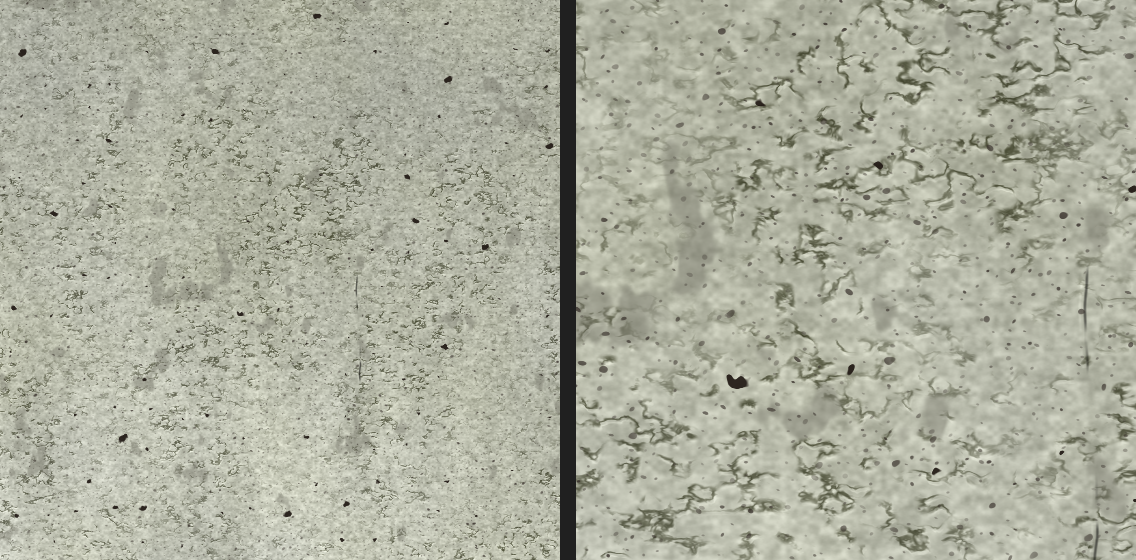
Left, the full canvas; right, a detail of the centre.
Give the GLSL for this texture, as a Shadertoy shader.

```glsl
// Weathered pale concrete with flaky cracks, dark pits and faint vertical streaks.
#define TOP_SHADE 0.690
#define BOTTOM_SHADE 0.765
#define STREAK_CONTRAST 0.13
#define GRAIN_CONTRAST 0.20
#define CRACK_WIDTH 0.11
#define CRACK_DEPTH 0.36
#define FLAKE_LIGHT 0.09
#define SPECK_SHARE 0.42
#define PIT_SHARE 0.36
#define CEMENT_TINT vec3(0.0, 0.010, -0.050)
#define PIT_COLOR vec3(0.13, 0.10, 0.08)
#define STAIN_COLOR vec3(0.50, 0.50, 0.45)

float hash(vec2 p) {
    vec3 q = fract(p.xyx * 0.1031);
    q += dot(q, q.yzx + 33.33);
    return fract((q.x + q.y) * q.z);
}

vec2 hash2(vec2 p) {
    return vec2(hash(p + 17.0), hash(p + 71.0));
}

float noise(vec2 p) {
    vec2 cell = floor(p), f = fract(p);
    f = f * f * (3.0 - 2.0 * f);
    float low = mix(hash(cell), hash(cell + vec2(1, 0)), f.x);
    float high = mix(hash(cell + vec2(0, 1)), hash(cell + vec2(1, 1)), f.x);
    return mix(low, high, f.y);
}

float fbm(vec2 p) {
    float sum = 0.0, weight = 0.54;
    for (int i = 0; i < 4; i++) {
        sum += weight * noise(p);
        p = mat2(1.6, 1.2, -1.2, 1.6) * p + 11.3;
        weight *= 0.5;
    }
    return sum;
}

// Short broken contour lines, a little wider than tall
float cracks(vec2 p) {
    vec2 warped = p + 0.004 * vec2(noise(p * 120.0), noise(p * 120.0 + 40.0));
    float line = abs(fbm(warped * vec2(78.0, 125.0)) - 0.5);
    float gaps = smoothstep(0.40, 0.72, noise(p * vec2(85.0, 115.0) + 9.0));
    return gaps * (1.0 - smoothstep(0.0, CRACK_WIDTH, line));
}

// One irregular hole per chosen grid cell; returns its coverage
float pits(vec2 p, float cells, float share, float smallest, float largest, float edge) {
    vec2 wobble = vec2(noise(p * 210.0), noise(p * 210.0 + 30.0)) - 0.5;
    p += wobble * (smallest + largest) * 0.45;
    vec2 cell = floor(p * cells);
    vec2 rnd = hash2(cell + cells);
    vec2 offset = p - (cell + 0.25 + 0.5 * hash2(cell + 3.0 * cells)) / cells;
    offset.y *= 1.0 + 0.5 * rnd.y;
    offset.x += offset.y * (rnd.y - 0.5);
    float radius = mix(smallest, largest, pow(hash(cell + 5.0), 5.0));
    float hole = 1.0 - smoothstep(-edge, edge, length(offset) - radius);
    return hole * step(rnd.x, share);
}

// Two upright scrapes, one below the other
float scrapes(vec2 p, float edge) {
    float sum = 0.0;
    for (int i = 0; i < 2; i++) {
        vec2 d = p - vec2(0.637 + 0.006 * float(i), 0.475 - 0.122 * float(i));
        d.x += 0.002 * (noise(vec2(p.y * 60.0, 4.0)) - 0.5);
        float side = 1.0 - smoothstep(0.0, 0.001 + edge, abs(d.x));
        sum += side * (1.0 - smoothstep(0.028, 0.036, abs(d.y)));
    }
    return sum * smoothstep(0.15, 0.5, noise(p * vec2(90.0, 75.0)));
}

void mainImage(out vec4 fragColor, in vec2 fragCoord) {
    vec2 p = fragCoord / iResolution.y;
    float edge = 0.8 / iResolution.y;

    // Broad light falloff, cloudy patches and run-off streaks
    float streak = fbm(p * vec2(17.0, 3.6) + 5.0);
    float cloud = fbm(p * 5.0 + 21.0);
    float shade = mix(BOTTOM_SHADE, TOP_SHADE, smoothstep(-0.05, 0.95, p.y));
    shade += (streak - 0.5) * STREAK_CONTRAST * mix(1.0, 0.6, p.y);
    shade += (cloud - 0.5) * 0.06;

    // Sandy grain and faint horizontal trowel lines
    shade += (fbm(p * vec2(120.0, 165.0)) - 0.5) * GRAIN_CONTRAST;
    shade += (noise(p * vec2(300.0, 340.0)) - 0.5) * 0.11;
    shade += (noise(p * vec2(14.0, 230.0)) - 0.5) * 0.03;

    // Flaking cracks with a lit lower lip, gathered in upright patches
    float worn = fbm(p * vec2(15.0, 8.0) + 50.0);
    float flaking = mix(0.3, 1.0, smoothstep(0.36, 0.64, worn));
    flaking *= mix(1.0, 0.5, smoothstep(0.6, 1.0, p.y));
    float crack = cracks(p);
    float lip = cracks(p + vec2(-0.001, 0.0022));
    shade += flaking * (FLAKE_LIGHT * lip * (1.0 - crack) - CRACK_DEPTH * crack);

    vec3 color = vec3(shade) + CEMENT_TINT;
    color.b -= 0.04 * (fbm(p * 6.0 + 80.0) - 0.5) + 0.02 * crack * flaking;

    // Small, rare grey stains
    float stain = smoothstep(0.70, 0.78, fbm(p * vec2(25.0, 19.0) + 33.0));
    color = mix(color, STAIN_COLOR, 0.5 * stain);

    // Scrapes, two sizes of specks and deep pits
    color *= 1.0 - 0.5 * scrapes(p, edge);
    color += 0.06 * scrapes(p + vec2(0.003, 0.0), edge);
    float speckTone = 0.25 + 0.6 * noise(p * 45.0 + 7.0);
    float speck = pits(p, 70.0, SPECK_SHARE, 0.0010, 0.0028, edge);
    speck = max(speck, 0.6 * pits(p + 0.37, 115.0, SPECK_SHARE, 0.0008, 0.0018, edge));
    color = mix(color, PIT_COLOR + 0.08, speck * speckTone);
    float pit = pits(p, 17.0, PIT_SHARE, 0.0021, 0.0085, edge);
    color = mix(color, PIT_COLOR, 0.93 * pit);

    fragColor = vec4(clamp(color, 0.0, 1.0), 1.0);
}
```
